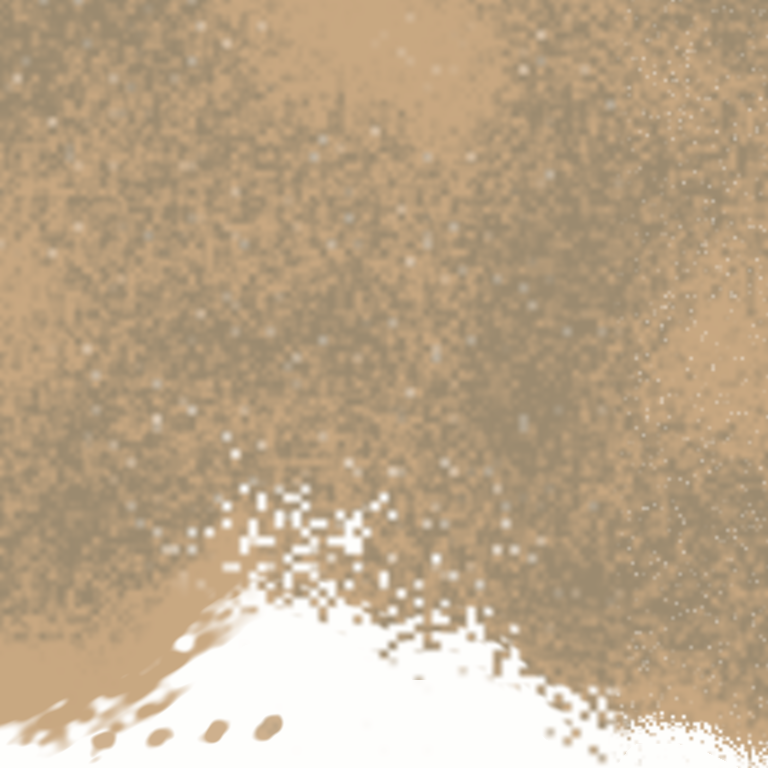
Reproduce this texture procedurally as a WebGL 1 fragment shader.

```glsl
precision highp float;
// Mottled tan and olive ground above a white, speckled drift along the bottom.
uniform vec2 u_resolution;

const vec3 TAN = vec3(0.785, 0.657, 0.505);
const vec3 OLIVE = vec3(0.608, 0.541, 0.435);
const vec3 WHITE = vec3(0.997, 0.995, 0.988);

float hash(vec2 cell) {
  vec3 q = fract(vec3(cell.xyx) * 0.1031);
  q += dot(q, q.yzx + 33.33);
  return fract((q.x + q.y) * q.z);
}

float valueNoise(vec2 p) {
  vec2 i = floor(p);
  vec2 f = fract(p);
  f = f * f * (3.0 - 2.0 * f);
  return mix(mix(hash(i), hash(i + vec2(1.0, 0.0)), f.x),
             mix(hash(i + vec2(0.0, 1.0)), hash(i + 1.0), f.x), f.y);
}

float cellOn(vec2 cell, float density, float softness) {
  float h = hash(cell);
  return smoothstep(h - softness, h + softness, density);
}

// Random cells switched on by density, blended between their centres.
float speckle(vec2 p, float density, float softness) {
  vec2 i = floor(p);
  vec2 f = fract(p);
  f = f * f * (3.0 - 2.0 * f);
  float a = cellOn(i, density, softness);
  float b = cellOn(i + vec2(1.0, 0.0), density, softness);
  float c = cellOn(i + vec2(0.0, 1.0), density, softness);
  float d = cellOn(i + 1.0, density, softness);
  return mix(mix(a, b, f.x), mix(c, d, f.x), f.y);
}

float blob(vec2 p, vec2 centre, vec2 radius) {
  vec2 q = (p - centre) / radius;
  return exp(-dot(q, q));
}

float driftHeight(float x) {
  return 0.055 + 0.17 * smoothstep(0.14, 0.34, x)
       - 0.05 * smoothstep(0.36, 0.55, x)
       - 0.12 * smoothstep(0.58, 0.80, x)
       - 0.04 * smoothstep(0.88, 1.0, x);
}

// Share of tan in the ground mottling.
float tanDensity(vec2 p, float above) {
  float d = 0.43 + 0.35 * (valueNoise(p * 9.0) - 0.5);
  d += 0.75 * blob(p, vec2(0.49, 0.98), vec2(0.15, 0.10));
  d += 0.50 * blob(p, vec2(0.59, 0.87), vec2(0.08, 0.10));
  d += 0.45 * blob(p, vec2(0.02, 0.60), vec2(0.08, 0.14));
  d += 0.50 * blob(p, vec2(0.96, 0.54), vec2(0.11, 0.11));
  d += 0.20 * blob(p, vec2(0.80, 0.90), vec2(0.10, 0.06));
  d -= 0.25 * blob(p, vec2(0.06, 0.96), vec2(0.18, 0.08));
  d -= 0.26 * blob(p, vec2(0.79, 0.70), vec2(0.11, 0.13));
  d -= 0.25 * blob(p, vec2(0.67, 0.46), vec2(0.12, 0.14));
  d -= 0.28 * blob(p, vec2(0.05, 0.29), vec2(0.13, 0.10));
  d -= 0.25 * blob(p, vec2(0.88, 0.24), vec2(0.18, 0.09));
  float slope = 1.0 - smoothstep(0.28, 0.40, p.x);
  d += 0.85 * slope * (1.0 - smoothstep(0.05, 0.17, above));
  d += 0.45 * smoothstep(0.75, 0.9, p.x) * (1.0 - smoothstep(0.02, 0.10, above));
  return d;
}

// Scattered grains around the drift edge, finer on the right.
float grainCover(vec2 p, float above) {
  float right = smoothstep(0.79, 0.83, p.x);
  float spread = mix(0.055, 0.022, right);
  float density = 1.0 - smoothstep(-spread, spread * 1.3, above);
  float plume = blob(p, vec2(0.39, 0.29), vec2(0.17, 0.075));
  density = max(density, 0.36 * plume);
  density = max(density, 0.07 * blob(p, vec2(0.28, 0.38), vec2(0.09, 0.07)));
  density = mix(density - 0.015, 1.05, step(above, -spread * 1.1));
  float coarse = speckle(p * 88.0 + 17.0, density, 0.07);
  float fine = speckle(p * 210.0 + 41.0, density, 0.12);
  return mix(coarse, fine, right);
}

// Slanted smears on the left flank of the drift.
float streakCover(vec2 p, float above) {
  vec2 along = vec2(dot(p, vec2(0.86, 0.51)), dot(p, vec2(-0.51, 0.86)));
  float smear = valueNoise(along * vec2(18.0, 52.0) + 5.0) * 0.65
              + valueNoise(along * vec2(45.0, 95.0) + 9.0) * 0.35;
  return smoothstep(-0.018, 0.018, (smear - 0.5) * 0.13 - above);
}

// Isolated tan islands low on the left.
float islands(vec2 p) {
  float cover = 0.0;
  for (int i = 0; i < 4; i++) {
    float n = float(i);
    vec2 centre = vec2(0.135 + 0.072 * n, 0.034 + 0.006 * n);
    vec2 q = p - centre;
    q.y -= q.x * 0.45;
    float r = length(q / vec2(0.019, 0.014)) + 0.5 * (valueNoise(p * 75.0) - 0.5);
    cover = max(cover, 1.0 - smoothstep(0.65, 1.15, r));
  }
  return cover;
}

void main() {
  vec2 p = gl_FragCoord.xy / u_resolution;
  float above = p.y - driftHeight(p.x);

  // Ground
  float density = tanDensity(p, above);
  float mottle = mix(speckle(p * 88.0, density, 0.32),
                     speckle(p * 128.0 + 63.0, density, 0.32), 0.35);
  vec3 color = mix(OLIVE, TAN, mottle);

  // Drift
  float flank = 1.0 - smoothstep(0.27, 0.35, p.x + 0.5 * max(above, 0.0));
  float cover = mix(grainCover(p, above), streakCover(p, above), flank);
  cover *= 1.0 - 0.9 * islands(p);
  gl_FragColor = vec4(mix(color, WHITE, cover), 1.0);
}
```
